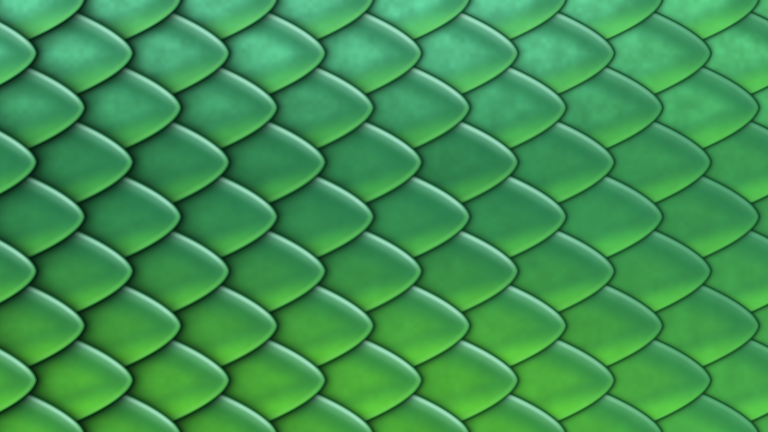
Reproduce this pattern procedurally as a WebGL 1 fragment shader.

```glsl
precision highp float;

// Overlapping glossy green scales with rounded tips pointing right.
// Columns of scales are painted from right to left, so each one covers and
// shades those behind it; broad gradients tint the whole skin.

uniform vec2 u_resolution;

float hash(vec2 p) {
  vec3 a = fract(vec3(p.xyx) * 0.1031);
  a += dot(a, a.yzx + 33.33);
  return fract((a.x + a.y) * a.z);
}

float noise(vec2 p) {
  vec2 cell = floor(p);
  vec2 f = fract(p);
  f = f * f * (3.0 - 2.0 * f);
  return mix(mix(hash(cell), hash(cell + vec2(1.0, 0.0)), f.x),
             mix(hash(cell + vec2(0.0, 1.0)), hash(cell + 1.0), f.x), f.y);
}

// Broad tint: lime below, deep green across the middle, teal above.
vec3 skinTint(vec2 uv) {
  vec3 lime = vec3(0.31, 0.69, 0.23);
  vec3 deep = vec3(0.20, 0.54, 0.32);
  vec3 teal = vec3(0.31, 0.69, 0.49);
  vec3 tint = mix(lime, deep, smoothstep(0.08, 0.55, uv.y));
  tint = mix(tint, teal, smoothstep(0.58, 1.0, uv.y));
  return mix(tint, vec3(0.27, 0.66, 0.33), 0.65 * smoothstep(0.6, 1.0, uv.x));
}

// Surface of one scale; edge is the depth inside its outline,
// side is the height from its axis in row units.
vec3 scaleColor(vec2 p, vec2 uv, float edge, float side, vec2 id) {
  float mottle = 0.65 * noise(p * 32.0 + id * 7.3) + 0.35 * noise(p * 85.0);
  vec3 color = skinTint(uv) * (0.93 + 0.07 * hash(id + 40.0) + 0.10 * (mottle - 0.5));
  float above = smoothstep(-0.06, 0.14, side);
  float below = smoothstep(0.04, -0.28, side);

  // Dusky band behind the tip and soft light on the lower flank
  float dusk = smoothstep(0.115, 0.025, edge);
  color = mix(color, vec3(0.14, 0.44, 0.30), 0.50 * dusk * (1.0 - 0.7 * below));
  color += vec3(0.09, 0.16, 0.0) * below * smoothstep(0.085, 0.018, edge);
  color += vec3(0.07, 0.12, 0.11) * smoothstep(0.55, 1.0, uv.y)
         * smoothstep(0.03, 0.10, edge) * (0.5 + mottle);

  // Glossy bevel, brightest on the upper edge and fading to the right
  float gloss = 1.0 - 0.65 * smoothstep(0.60, 0.95, uv.x);
  float rim = exp(-pow((edge - 0.009) / 0.006, 2.0));
  float sheen = exp(-pow((edge - 0.017) / 0.015, 2.0));
  color = mix(color, vec3(0.72, 0.95, 0.85), gloss * above * (0.60 * rim + 0.28 * sheen));
  color = mix(color, vec3(0.47, 0.82, 0.42), 0.38 * gloss * rim * (1.0 - above));

  // Dark outer lip
  return mix(color, vec3(0.05, 0.25, 0.13), 0.75 * smoothstep(0.006, 0.0, edge));
}

void main() {
  float pixel = 1.0 / u_resolution.y;
  vec2 p = gl_FragCoord.xy * pixel;
  vec2 uv = gl_FragCoord.xy / u_resolution;
  vec2 pitch = vec2(0.1115, 0.2523);
  vec2 q = (p - vec2(0.0856, 0.877)) / pitch;

  // Shadows are deep on the left and shrink to thin lines on the right
  float fade = smoothstep(0.0, 0.85, uv.x);
  float shadowWidth = mix(0.015, 0.0045, fade);
  vec3 color = vec3(0.02, 0.10, 0.05);

  for (int i = 0; i < 5; i++) {
    float column = floor(q.x) + 3.0 - float(i);
    float y = q.y - 0.5 * mod(column, 2.0);
    float row = floor(y + 0.5);
    float side = y - row;

    // Blunt tip: the outline recedes as a power of the height
    float h = 2.795 * abs(side);
    float inset = column - q.x - 1.04 * pow(h, 1.667);
    vec2 slope = vec2(1.0, 4.85 * pow(h, 0.667)) / pitch;
    float edge = inset / length(slope);

    float strength = mix(0.95, 0.60, fade) * mix(1.0, 0.75, smoothstep(0.0, 0.2, side));
    float shadow = strength * exp(min(edge, 0.0) / shadowWidth);
    color = mix(color, vec3(0.01, 0.08, 0.04), shadow);

    float cover = smoothstep(-0.75 * pixel, 0.75 * pixel, edge);
    vec3 surface = scaleColor(p, uv, max(edge, 0.0), side, vec2(column, row));
    color = mix(color, surface, cover);
  }
  gl_FragColor = vec4(clamp(color, 0.0, 1.0), 1.0);
}
```
